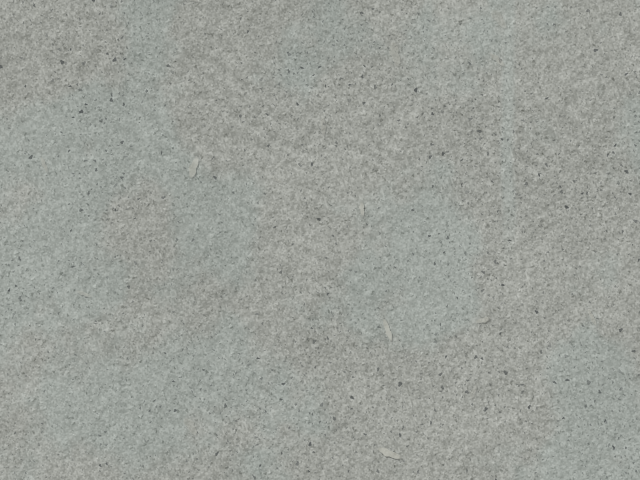
Write a Shadertoy shader that draws this texture.

```glsl
// Dry, dusty grey ground: layered noise gives the soft lit relief and sharp grit,
// cellular scatter gives clustered dark chips, pits, shadowed lumps and dry flakes.
// Faint ridged prints and one worn track break up the dust.

#define DUST_COLOR  vec3(0.605, 0.613, 0.588)
#define BARE_COLOR  vec3(0.604, 0.626, 0.603)
#define CHIP_COLOR  vec3(0.250, 0.262, 0.265)
#define FLAKE_COLOR vec3(0.715, 0.715, 0.675)
#define LIGHT_DIR   vec2(-0.60, 0.80)
#define RELIEF      0.050
#define GRIT        0.125
#define CHIP_AMOUNT 0.72
#define PIT_DEPTH   0.110
#define PRINT_DEPTH 0.020
#define TRACK_X     1.06

float hash(vec2 p) {
    vec3 q = fract(p.xyx * 0.1031);
    q += dot(q, q.yzx + 33.33);
    return fract((q.x + q.y) * q.z);
}

mat2 rotation(float a) {
    return mat2(cos(a), -sin(a), sin(a), cos(a));
}

float noise(vec2 p) {
    vec2 i = floor(p), f = fract(p);
    f = f * f * (3.0 - 2.0 * f);
    float low = mix(hash(i), hash(i + vec2(1, 0)), f.x);
    float high = mix(hash(i + vec2(0, 1)), hash(i + vec2(1, 1)), f.x);
    return mix(low, high, f.y);
}

float fbm(vec2 p) {
    float sum = 0.0, amp = 0.5;
    for (int i = 0; i < 5; i++) {
        sum += amp * noise(p);
        p = rotation(0.6) * p * 2.1 + 17.3;
        amp *= 0.5;
    }
    return sum;
}

// Slope towards the light, summed over several sizes of bump
float relief(vec2 p) {
    float sum = 0.0, freq = 13.0;
    for (int i = 0; i < 4; i++) {
        mat2 turn = rotation(float(i) * 0.7);
        vec2 q = turn * p * freq + float(i) * 31.7;
        vec2 d = turn * LIGHT_DIR * 0.3;
        sum += (noise(q - d) - noise(q + d)) * (0.35 + 0.22 * float(i));
        freq *= 2.15;
    }
    return sum;
}

// Coverage of randomly turned chips, one at most per cell;
// size is the half length in cells, slim the ratio of width to length
float scatter(vec2 p, float cells, float density, float size, float slim) {
    vec2 q = p * cells, home = floor(q);
    float blur = 0.6 * cells / iResolution.y, cover = 0.0;
    for (int y = -1; y <= 1; y++)
    for (int x = -1; x <= 1; x++) {
        vec2 id = home + vec2(x, y);
        if (hash(id + cells) > density) continue;
        vec2 centre = id + 0.1 + 0.8 * vec2(hash(id + 5.3), hash(id + 41.9));
        vec2 d = rotation(6.283 * hash(id + 77.1)) * (q - centre);
        float len = size * mix(0.5, 1.0, pow(hash(id + 19.4), 1.5));
        float wide = len * slim * mix(0.7, 1.3, hash(id + 63.7));
        float angle = atan(d.y, d.x);
        float ragged = 1.0 + 0.18 * sin(3.0 * angle + 9.0 * hash(id + 2.6));
        float edge = (length(d / vec2(len, wide)) - ragged) * wide;
        float opacity = mix(0.35, 1.0, hash(id + 88.2));
        cover = max(cover, opacity * (1.0 - smoothstep(-blur, blur, edge)));
    }
    return cover;
}

// Short curved ridges left in scattered places
float prints(vec2 p) {
    float place = smoothstep(0.55, 0.76, noise(p * 5.0 + 8.4));
    float bend = 5.0 * noise(p * 4.0 + 3.1) + 2.0 * noise(p * 17.0);
    float ridge = sin(dot(p, vec2(95.0, 150.0)) + 3.0 * bend);
    return place * ridge * smoothstep(0.25, 0.65, noise(p * 23.0 + 6.0));
}

void mainImage(out vec4 fragColor, in vec2 fragCoord) {
    vec2 p = fragCoord / iResolution.y;

    // Dust over smoother bare patches
    float bare = smoothstep(0.42, 0.62, fbm(p * vec2(6.5, 5.5) + 21.0));
    float trackEdge = abs(p.x - TRACK_X + 0.012 * (noise(p * 9.0) - 0.5));
    float track = (1.0 - smoothstep(0.006, 0.020, trackEdge)) * smoothstep(0.42, 0.62, p.y);
    bare = max(bare, 0.8 * track);
    vec3 color = mix(DUST_COLOR, BARE_COLOR, bare);
    color += 0.055 * (fbm(p * 3.4 + 4.7) - 0.48) + 0.012 * track;

    // Lit bumps, ridges and sharp grit
    color += RELIEF * relief(p) * mix(1.0, 0.7, bare);
    color += PRINT_DEPTH * prints(p);
    color += GRIT * (noise(rotation(0.3) * p * 310.0) - 0.5) * mix(1.0, 0.8, bare);
    color += 0.4 * GRIT * (noise(rotation(0.9) * p * 165.0) - 0.5);

    // Lumps and pale grains with shadows on the side away from the light
    float lump = scatter(p + 7.1, 58.0, 0.40, 0.26, 0.75);
    float lumpShade = scatter(p + 7.1 + LIGHT_DIR * 0.0032, 58.0, 0.40, 0.26, 0.75);
    color += 0.050 * lump - 0.070 * lumpShade * (1.0 - lump);

    // Soft pits and clustered dark chips
    float cluster = smoothstep(0.38, 0.66, fbm(p * 5.0 + 52.0));
    float pits = scatter(p + 2.2, 72.0, 0.30 + 0.25 * cluster, 0.30, 0.55);
    float fine = scatter(p, 88.0, 0.20 + 0.32 * cluster, 0.25, 0.60);
    float coarse = scatter(p + 3.7, 36.0, 0.07 + 0.30 * cluster, 0.18, 0.58);
    color -= PIT_DEPTH * pits;
    color = mix(color, CHIP_COLOR, CHIP_AMOUNT * 0.62 * fine);
    color = mix(color, CHIP_COLOR, CHIP_AMOUNT * coarse);

    // Dry flakes
    float flake = scatter(p + 1.3, 4.5, 0.42, 0.12, 0.30);
    float flakeShade = scatter(p + 1.3 + LIGHT_DIR * 0.004, 4.5, 0.42, 0.12, 0.30);
    color *= 1.0 - 0.25 * flakeShade * (1.0 - flake);
    color = mix(color, FLAKE_COLOR + 0.08 * (noise(p * 90.0) - 0.5), 0.7 * flake);

    fragColor = vec4(clamp(color + 0.008, 0.0, 1.0), 1.0);
}
```
